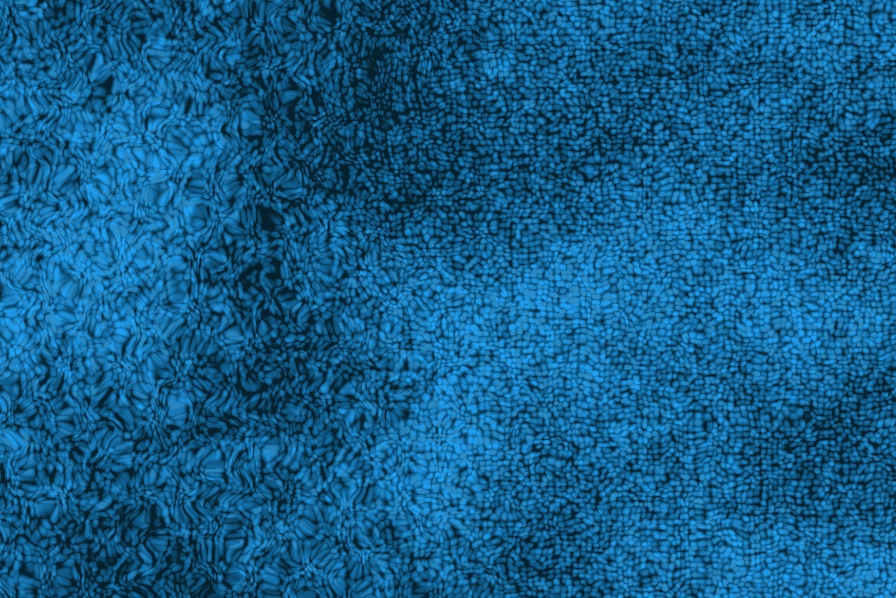
A Shadertoy shader for this texture:

```glsl
const vec3 SHADOW = vec3(0.025, 0.13, 0.18);
const vec3 PILE   = vec3(0.055, 0.35, 0.53);
const vec3 SHEEN  = vec3(0.12, 0.62, 0.94);
const vec3 DUSTY  = vec3(0.19, 0.51, 0.69);
const vec2 TUFTS_PER_UNIT = vec2(96.0, 107.0);

vec2 hash2(vec2 p) {
    vec3 q = fract(p.xyx * vec3(0.1031, 0.1030, 0.0973));
    q += dot(q, q.yzx + 33.33);
    return fract((q.xx + q.yz) * q.zy);
}

float valueNoise(vec2 p) {
    vec2 cell = floor(p), f = fract(p);
    f = f * f * (3.0 - 2.0 * f);
    float low  = mix(hash2(cell).x, hash2(cell + vec2(1, 0)).x, f.x);
    float high = mix(hash2(cell + vec2(0, 1)).x, hash2(cell + vec2(1, 1)).x, f.x);
    return mix(low, high, f.y);
}

float fbm(vec2 p) {
    float sum = 0.0, amplitude = 0.5;
    for (int i = 0; i < 4; i++) {
        sum += amplitude * valueNoise(p);
        p = mat2(1.6, 1.2, -1.2, 1.6) * p + 17.3;
        amplitude *= 0.5;
    }
    return sum / 0.9375;
}

float softSpot(vec2 p, vec2 center, vec2 radius) {
    vec2 d = (p - center) / radius;
    return exp(-dot(d, d));
}

// Nearest loop of pile: x = distance to its center, y = its random shade
vec2 nearestTuft(vec2 p, float jitter, float stretch) {
    vec2 cell = floor(p), best = vec2(9.0, 0.0);
    for (int y = -1; y <= 1; y++) {
        for (int x = -1; x <= 1; x++) {
            vec2 id = cell + vec2(x, y);
            vec2 center = id + 0.5 + jitter * (hash2(id) - 0.5);
            float d = length((p - center) * vec2(1.0, stretch));
            if (d < best.x) best = vec2(d, hash2(id + 71.7).x);
        }
    }
    return best;
}

// Broad light and dark patches where the pile is brushed
float brushedTone(vec2 p) {
    float tone = 0.38 * (fbm(p * 4.2 + 5.0) - 0.5);
    tone += 0.09 * softSpot(p, vec2(0.92, 0.42), vec2(0.38, 0.50));
    tone += 0.05 * softSpot(p, vec2(0.10, 0.60), vec2(0.22, 0.20));
    tone -= 0.09 * softSpot(p, vec2(0.64, 0.86), vec2(0.14, 0.17));
    tone -= 0.06 * softSpot(p, vec2(0.42, 0.42), vec2(0.24, 0.20));
    tone -= 0.05 * softSpot(p, vec2(1.17, 0.40), vec2(0.12, 0.16));
    tone -= 0.06 * softSpot(p, vec2(0.00, 0.00), vec2(0.35, 0.35));
    return tone;
}

vec3 pileColor(float tone) {
    vec3 color = mix(SHADOW, PILE, smoothstep(0.0, 1.0, (tone - 0.11) / 0.25));
    return mix(color, SHEEN, clamp((tone - 0.35) / 0.27, 0.0, 1.0));
}

void mainImage(out vec4 fragColor, in vec2 fragCoord) {
    vec2 p = fragCoord / iResolution.y;

    // Orderly weave on the right, ruffled upright pile on the left
    float order = smoothstep(0.3, 1.0, p.x + 0.7 * (fbm(p * 3.0 + 40.0) - 0.5));
    vec2 ruffle = vec2(valueNoise(p * 32.0), valueNoise(p * 32.0 + 50.0)) - 0.5;
    vec2 weave = p * TUFTS_PER_UNIT + ruffle * mix(2.4, 1.1, order);

    vec2 tuft = nearestTuft(weave, mix(0.95, 0.6, order), mix(0.72, 1.05, order));
    float bulge = 1.0 - smoothstep(0.15, 0.85, tuft.x);

    // Fine threads and small clumps
    float fiber = valueNoise(weave * vec2(1.7, mix(1.0, 1.6, order)) + 9.0) - 0.5;
    float clump = valueNoise(weave * vec2(0.55, 0.4) + 23.0) - 0.5;

    float tone = 0.365 + brushedTone(p);
    tone += 0.32 * (bulge - 0.68) + 0.13 * (tuft.y - 0.5);
    tone += 0.23 * fiber + mix(0.16, 0.09, order) * clump;

    // Dusty highlights on some loops
    vec3 color = pileColor(tone);
    float dust = smoothstep(0.45, 0.75, valueNoise(weave * 1.3 + 87.0));
    color = mix(color, DUSTY, 0.6 * dust * smoothstep(0.36, 0.52, tone));

    fragColor = vec4(color, 1.0);
}
```
